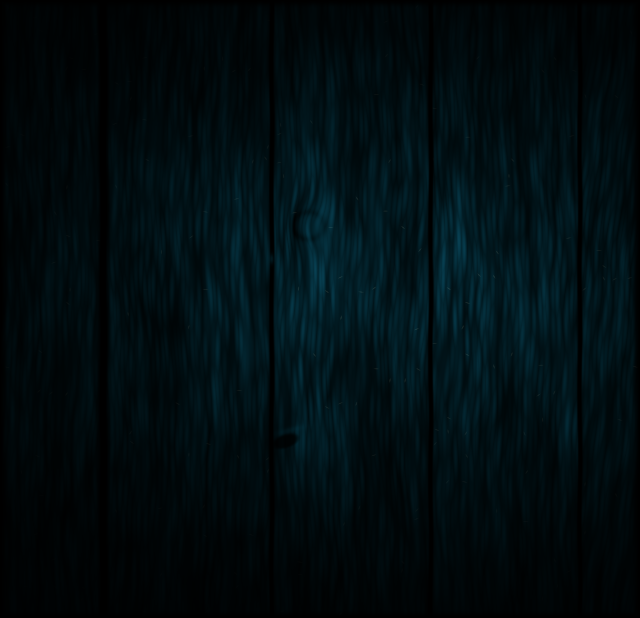
Reproduce this texture procedurally as a WebGL 2 fragment shader.

```glsl
#version 300 es
precision highp float;

#define SEAMS vec4(0.1615, 0.4245, 0.673, 0.906)
#define SEAM_WIDTHS vec4(0.0072, 0.0036, 0.0036, 0.0034)
#define LIGHT_CENTER vec2(0.62, 0.53)
#define LIGHT_RADIUS vec2(0.49, 0.335)
#define LIGHT_LEVEL 0.122
#define AMBIENT 0.008
#define FIBRE_SCALE vec2(165.0, 17.0)
#define STREAK_SCALE vec2(62.0, 5.0)
#define GRAIN_CONTRAST 1.7
#define SPECK_SCALE vec2(42.0, 48.0)
#define KNOT vec2(0.446, 0.286)

uniform vec2 u_resolution;
out vec4 fragColor;

vec2 hash2(vec2 cell) {
    vec3 q = fract(vec3(cell.xyx) * vec3(0.1031, 0.1030, 0.0973));
    q += dot(q, q.yzx + 33.33);
    return fract((q.xx + q.yz) * q.zy);
}

// Cellular noise: overlapping flecks of random strength
float cellular(vec2 p) {
    vec2 cell = floor(p);
    float fleck = 0.0;
    for (int j = -1; j <= 1; j++) {
        for (int i = -1; i <= 1; i++) {
            vec2 id = cell + vec2(i, j);
            vec2 seed = hash2(id);
            float d = length(p - id - seed);
            float strength = hash2(id + 71.7).x;
            fleck = max(fleck, strength * smoothstep(1.0, 0.0, d));
        }
    }
    return fleck;
}

// Soft elliptical spot
float spot(vec2 p, vec2 center, vec2 radius) {
    vec2 q = (p - center) / radius;
    return exp(-dot(q, q));
}

// Layered sines for broad uneven paint
float blotches(vec2 p) {
    float a = sin(p.x * 37.0 + 2.0 * sin(p.y * 11.0));
    float b = sin(p.y * 23.0 + 1.7 * sin(p.x * 29.0) + 1.0);
    float c = sin(p.x * 71.0 - p.y * 17.0 + 2.0 * sin(p.y * 19.0));
    return (a + b + c) / 3.0;
}

// Sparse short scratches, each turned at random
float specks(vec2 p) {
    vec2 g = p * SPECK_SCALE;
    vec2 id = floor(g);
    vec2 seed = hash2(id + 13.0);
    vec2 q = fract(g) - 0.3 - 0.4 * seed;
    float angle = 6.283 * seed.x;
    q = mat2(cos(angle), -sin(angle), sin(angle), cos(angle)) * q;
    float mark = smoothstep(1.0, 0.2, length(q / vec2(0.23, 0.07)));
    return mark * step(0.91, hash2(id + 5.0).y);
}

// Broad light, with the worn and shaded areas of each plank
float lighting(vec2 p) {
    float light = spot(p, LIGHT_CENTER, LIGHT_RADIUS);
    float tone = 0.92;
    tone += 0.55 * spot(p, vec2(0.475, 0.58), vec2(0.055, 0.24));
    tone += 0.25 * spot(p, vec2(0.47, 0.25), vec2(0.045, 0.10));
    tone += 0.30 * spot(p, vec2(0.725, 0.50), vec2(0.055, 0.24));
    tone += 0.20 * spot(p, vec2(0.35, 0.46), vec2(0.06, 0.20));
    tone += 0.35 * spot(p, vec2(0.89, 0.27), vec2(0.02, 0.14));
    tone -= 0.28 * spot(p, vec2(0.265, 0.40), vec2(0.05, 0.12));
    tone -= 0.30 * spot(p, vec2(0.60, 0.35), vec2(0.06, 0.16));
    tone -= 0.40 * spot(p, vec2(0.530, 0.57), vec2(0.007, 0.15));
    return light * tone;
}

void main() {
    vec2 p = gl_FragCoord.xy / u_resolution;

    // Gaps between planks, their shaded shoulders and worn rims
    float plank = 0.0, gap = 1.0, rim = 0.0;
    for (int i = 0; i < 4; i++) {
        float wobble = 0.0007 * sin(p.y * 31.0 + float(i) * 2.0);
        float d = p.x - SEAMS[i] - wobble;
        float w = SEAM_WIDTHS[i];
        plank += step(0.0, d);
        gap *= smoothstep(w * 0.45, w * 1.5, abs(d)) * (1.0 - 0.35 * exp(-abs(d) / 0.008));
        rim += exp(-pow((d - w - 0.005) / 0.004, 2.0));
        rim += 0.5 * exp(-pow((d + w + 0.006) / 0.004, 2.0));
    }

    // Grain bends along each plank and leans on the right
    float lean = 0.09 * step(3.5, plank) + 0.05 * spot(p, vec2(0.66, 0.5), vec2(0.04, 0.3));
    vec2 g = p;
    g.x += 0.004 * sin(p.y * 9.0 + plank * 2.1) + 0.0015 * sin(p.y * 33.0 + p.x * 40.0);
    g.x -= lean * (p.y - 0.5);
    g.x += 0.012 * spot(p, vec2(0.482, 0.635), vec2(0.03, 0.035));
    g.y += plank * 3.7;
    float grain = 0.55 * cellular(g * FIBRE_SCALE) + 0.45 * cellular(g * STREAK_SCALE + 19.0);
    float wood = 0.36 + GRAIN_CONTRAST * grain + 0.13 * blotches(g);
    wood += 0.35 * rim * cellular(vec2(plank * 9.0, p.y * 24.0));

    // Knot wedge with a paler upper lip, and a faint ring above it
    vec2 k = p - KNOT;
    k.y -= 0.25 * k.x;
    float wedge = smoothstep(1.15, 0.65, length(k / vec2(0.022, 0.012)));
    float lip = spot(k, vec2(0.006, 0.016), vec2(0.022, 0.005));
    float ring = length((p - vec2(0.482, 0.635)) / vec2(0.024, 0.022));
    wood *= 1.0 - 0.75 * wedge;
    wood += 0.45 * lip - 0.25 * exp(-pow((ring - 1.0) / 0.25, 2.0));

    float value = (AMBIENT + LIGHT_LEVEL * lighting(p)) * max(wood, 0.0) * gap;
    value += 0.09 * spot(p, vec2(0.4245, 0.581), vec2(0.003, 0.008));

    // Dark outer border
    vec2 edge = min(p, 1.0 - p);
    value *= smoothstep(0.0, 0.014, min(edge.x, edge.y));

    vec3 color = vec3(0.5 * value * value, value, 1.29 * value);
    float scratch = specks(p) * gap * spot(p, LIGHT_CENTER, LIGHT_RADIUS);
    color += vec3(0.09, 0.08, 0.06) * scratch;
    fragColor = vec4(color, 1.0);
}
```
